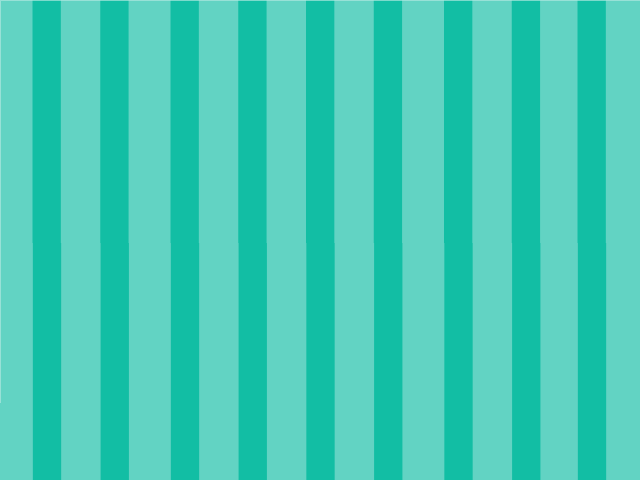
This pattern is drawn by a WebGL 1 fragment shader. Its source:

```glsl
precision highp float;
// Nine vertical teal stripes on pale aqua, with slightly uneven spacing.

uniform vec2 u_resolution;

const vec3 AQUA = vec3(0.385, 0.827, 0.765);
const vec3 TEAL = vec3(0.070, 0.747, 0.643);
const vec3 PALE = vec3(0.70, 0.91, 0.88);

// Lengths are measured in units of 1/768 of the canvas width.
const float CANVAS_WIDTH = 768.0;
const int STRIPE_COUNT = 9;
const float FIRST_EDGE = 39.0;
const float PITCH = 81.3;
const float STRIPE_WIDTH = 34.0;
const float GROUP_GAP = 3.0;
const float LAST_NUDGE = 2.4;

// Left edge of a stripe: a wider gap every fourth, the last one pulled in.
float stripeLeft(float index) {
  float gaps = GROUP_GAP * floor((index + 2.0) / 4.0);
  return FIRST_EDGE + PITCH * index + gaps - LAST_NUDGE * step(7.5, index);
}

// Fraction of a pixel centred at x that lies between two edges.
float bandCoverage(float x, float left, float right, float pixel) {
  float overlap = min(x + 0.5 * pixel, right) - max(x - 0.5 * pixel, left);
  return clamp(overlap / pixel, 0.0, 1.0);
}

float stripes(float x, float pixel) {
  float coverage = 0.0;
  for (int i = 0; i < STRIPE_COUNT; i++) {
    float left = stripeLeft(float(i));
    coverage += bandCoverage(x, left, left + STRIPE_WIDTH, pixel);
  }
  return min(coverage, 1.0);
}

void main() {
  float pixel = CANVAS_WIDTH / u_resolution.x;
  vec2 p = gl_FragCoord.xy * pixel;
  float height = u_resolution.y * pixel;

  // A faint sideways step halfway down the cloth.
  float shift = 0.4 * (1.0 - step(0.493, p.y / height));
  vec3 color = mix(AQUA, TEAL, stripes(p.x - shift, pixel));

  // Worn pale hairlines along the left and top borders.
  float leftLine = bandCoverage(p.x, 0.0, 0.8, pixel) * step(0.16, p.y / height);
  float topLine = bandCoverage(p.y, height - 0.8, height, pixel);
  color = mix(color, PALE, max(leftLine, topLine));

  gl_FragColor = vec4(color, 1.0);
}
```
